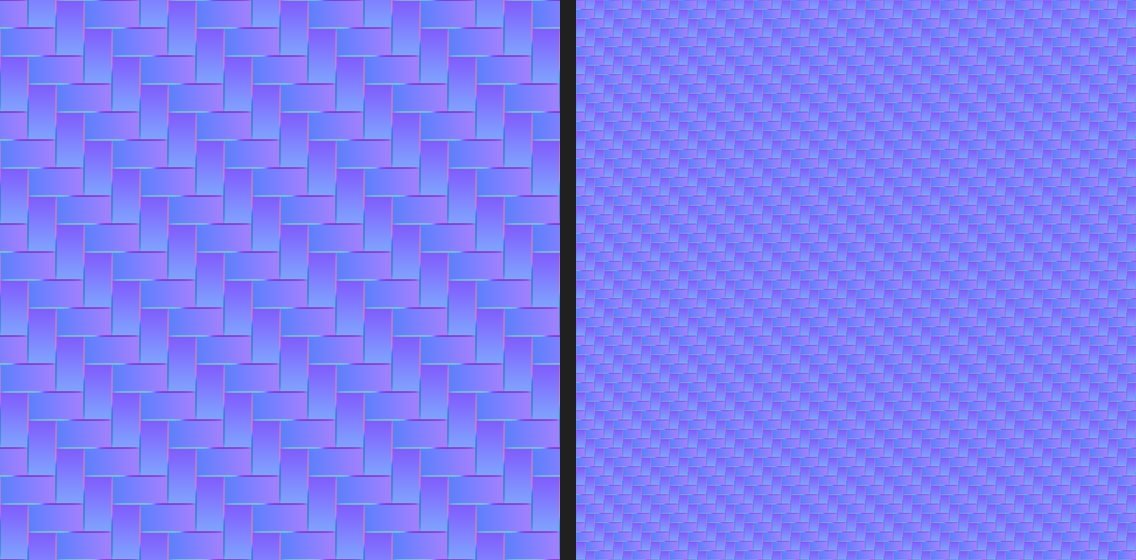
Left: one tile. Right: repeated 3 by 3.
A Shadertoy shader for this texture map:

```glsl
// Normal map of a herringbone weave: bowed strands, two cells long and one wide.
// A height field is built per cell, and its central differences give both the
// soft gradient along each strand and the bright creases where strands meet.

const float CELLS = 20.0; // per side; a multiple of the four-cell period

// Height in cell units of the strand covering point p
float weaveHeight(vec2 p) {
    vec2 cell = floor(p);
    vec2 local = p - cell;
    float phase = mod(cell.x + cell.y + 2.0, 4.0);

    // Phases 0 and 1: left and right halves; 2 and 3: lower and upper halves
    float along = phase < 1.5 ? phase + local.x : phase - 2.0 + local.y;
    return 0.148 * along * (2.0 - along);
}

vec3 weaveNormal(vec2 p) {
    vec2 e = vec2(CELLS / 1024.0, 0.0); // half the crease width
    vec2 slope = vec2(weaveHeight(p + e.xy) - weaveHeight(p - e.xy),
                      weaveHeight(p + e.yx) - weaveHeight(p - e.yx)) / (2.0 * e.x);
    return normalize(vec3(-slope, 1.0));
}

void mainImage(out vec4 fragColor, in vec2 fragCoord) {
    // Average a grid of samples to smooth the creases
    const int SAMPLES = 4;
    vec3 color = vec3(0.0);
    for (int j = 0; j < SAMPLES; j++) {
        for (int i = 0; i < SAMPLES; i++) {
            vec2 offset = (vec2(i, j) + 0.5) / float(SAMPLES) - 0.5;
            vec3 normal = weaveNormal((fragCoord + offset) / iResolution.xy * CELLS);
            normal.y = -normal.y; // green points down
            color += 0.5 + 0.5 * normal;
        }
    }
    fragColor = vec4(color / float(SAMPLES * SAMPLES), 1.0);
}
```
